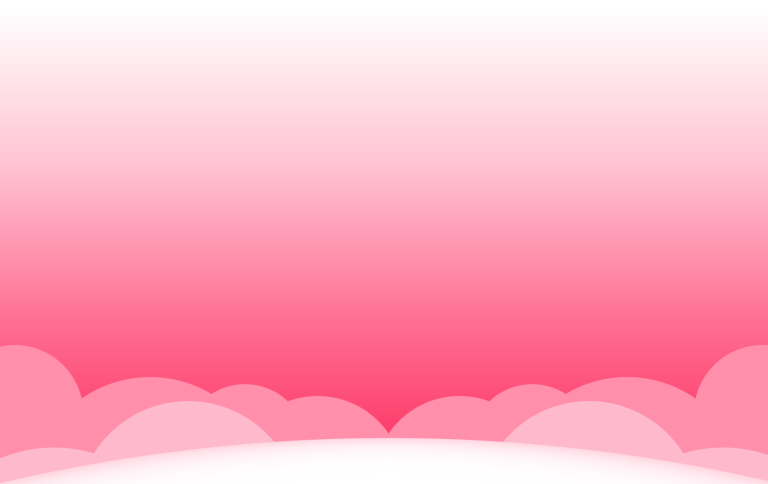
Write a WebGL 2 fragment shader that draws this background.

```glsl
#version 300 es
precision highp float;
// Rosy sky fading from white to deep pink above mirrored banks of round clouds
// and a broad white hill. Clouds are unions of domes (circle distance functions)
// folded about one vertical axis; lengths are fractions of the canvas width.

#define AXIS_X 0.506
#define SKY_TOP vec3(1.0, 1.0, 1.0)
#define SKY_UPPER vec3(1.0, 0.77, 0.83)
#define SKY_LOWER vec3(1.0, 0.43, 0.57)
#define SKY_BASE vec3(0.99, 0.24, 0.42)
#define CLOUD_BACK vec3(1.0, 0.56, 0.67)
#define CLOUD_FRONT vec3(1.0, 0.725, 0.80)
#define HILL_EDGE vec3(1.0, 0.83, 0.88)
#define HILL_DOME vec3(0.0, 0.0599, 2.207)

uniform vec2 u_resolution;
out vec4 fragColor;

// Each dome: distance from the axis, height of its top, radius
const vec3 backDomes[4] = vec3[4](
    vec3(0.487, 0.181, 0.0896), vec3(0.3105, 0.1393, 0.156),
    vec3(0.187, 0.130, 0.081), vec3(0.0925, 0.1146, 0.112));
const vec3 frontDomes[2] = vec3[2](
    vec3(0.261, 0.108, 0.1445), vec3(0.4355, 0.0475, 0.182));

// Signed distance to a dome whose sides drop straight below its centre
float domeDistance(vec2 p, vec3 dome) {
    vec2 offset = p - vec2(dome.x, dome.y - dome.z);
    return length(vec2(offset.x, max(offset.y, 0.0))) - dome.z;
}

float coverage(float dist, float pixel) {
    return 1.0 - smoothstep(-0.75 * pixel, 0.75 * pixel, dist);
}

// Vertical gradient, with depth 0 at the top and 1 at the bottom
vec3 skyColor(float depth) {
    vec3 color = mix(SKY_TOP, SKY_UPPER, clamp((depth - 0.015) / 0.318, 0.0, 1.0));
    color = mix(color, SKY_LOWER, clamp((depth - 0.333) / 0.334, 0.0, 1.0));
    return mix(color, SKY_BASE, clamp((depth - 0.667) / 0.233, 0.0, 1.0));
}

void main() {
    float pixel = 1.0 / u_resolution.x;
    vec2 p = gl_FragCoord.xy * pixel;
    p.x = abs(p.x - AXIS_X);

    vec3 color = skyColor(1.0 - gl_FragCoord.y / u_resolution.y);

    // Cloud banks, far to near
    float back = 1.0;
    for (int i = 0; i < 4; i++) back = min(back, domeDistance(p, backDomes[i]));
    color = mix(color, CLOUD_BACK, coverage(back, pixel));

    float front = 1.0;
    for (int i = 0; i < 2; i++) front = min(front, domeDistance(p, frontDomes[i]));
    color = mix(color, CLOUD_FRONT, coverage(front, pixel));

    // White hill with a pink inner glow that widens towards the sides
    float hill = length(p - vec2(HILL_DOME.x, HILL_DOME.y - HILL_DOME.z)) - HILL_DOME.z;
    float glow = exp(min(hill, 0.0) / (0.010 + 0.016 * p.x));
    color = mix(color, mix(vec3(1.0), HILL_EDGE, glow), coverage(hill, pixel));

    fragColor = vec4(color, 1.0);
}
```
